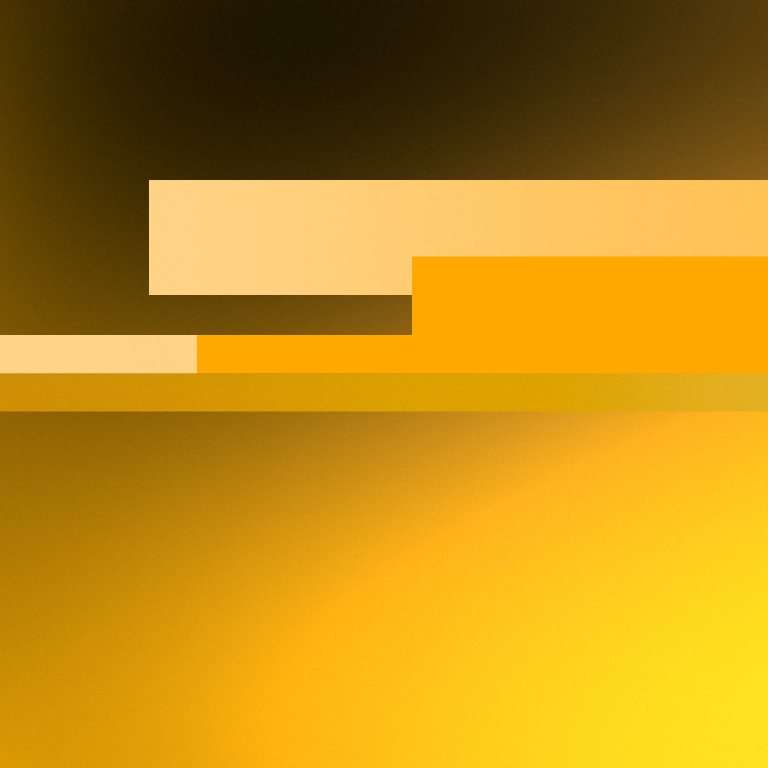
Give the GLSL for this background, as a WebGL 2 fragment shader.

```glsl
#version 300 es
precision highp float;
// Flat amber and cream bars over a warm glow running from dark brown to yellow.
// The glow is a smooth 4x4 cubic heat field passed through a colour ramp,
// the bars are antialiased boxes, and a fine hashed grain covers the soft areas.

uniform vec2 u_resolution;
out vec4 fragColor;

// Heat at a 4x4 lattice: one column per height, bottom to top; left to right inside.
const mat4 HEAT = mat4(
    0.86, 0.98, 1.29, 1.46,
    0.65, 0.78, 1.02, 1.25,
    0.43, 0.33, 0.48, 0.68,
    0.29, 0.13, 0.18, 0.34);

const vec3 CREAM_LEFT = vec3(1.0, 0.83, 0.53);
const vec3 CREAM_RIGHT = vec3(1.0, 0.76, 0.34);
const vec3 ORANGE = vec3(1.0, 0.66, 0.0);
const vec3 STRIP_LEFT = vec3(0.81, 0.56, 0.02);
const vec3 STRIP_MIDDLE = vec3(0.865, 0.635, 0.0);
const vec3 STRIP_RIGHT = vec3(0.89, 0.69, 0.13);

// Bar edges in canvas units.
const float STRIP_BOTTOM = 0.4642;
const float ROW_BOTTOM = 0.5137;
const float ROW_TOP = 0.5638;
const float ROW_SPLIT = 0.2565;
const float CREAM_BOTTOM = 0.6159;
const float CREAM_TOP = 0.7656;
const float CREAM_START = 0.194;
const float BLOCK_TOP = 0.666;
const float BLOCK_START = 0.5365;
const float OUTSIDE = 1.1;

const float GRAIN_CELLS = 512.0;
const float GRAIN_AMOUNT = 0.022;

float hash(vec2 p) {
    vec3 q = fract(vec3(p.xyx) * 0.1031);
    q += dot(q, q.yzx + 33.33);
    return fract((q.x + q.y) * q.z);
}

// Cubic weights that interpolate samples at 0, 1/3, 2/3 and 1.
vec4 cubicWeights(float t) {
    float a = 3.0 * t, b = a - 1.0, c = a - 2.0, d = a - 3.0;
    return vec4(-b * c * d / 6.0, a * c * d / 2.0, -a * b * d / 2.0, a * b * c / 6.0);
}

// Brown to orange up to heat 1, then orange to yellow.
vec3 glowColour(vec2 uv) {
    float heat = dot(cubicWeights(uv.x), HEAT * cubicWeights(uv.y));
    float red = min(heat, 1.0);
    float green = 0.70 * red + 0.40 * max(heat - 1.0, 0.0);
    float blue = mix(0.015, 0.12, smoothstep(0.0, 0.8, uv.x)) * smoothstep(0.0, 0.8, heat);
    return vec3(red, green, blue);
}

// Antialiased coverage of an axis-aligned box.
float boxMask(vec2 uv, vec2 low, vec2 high) {
    vec2 pixel = 1.0 / u_resolution;
    vec2 cover = clamp((uv - low) / pixel + 0.5, 0.0, 1.0)
               * clamp((high - uv) / pixel + 0.5, 0.0, 1.0);
    return cover.x * cover.y;
}

void main() {
    vec2 uv = gl_FragCoord.xy / u_resolution;
    vec3 colour = glowColour(uv);

    // Translucent ochre strip
    vec3 strip = mix(STRIP_LEFT, STRIP_MIDDLE, smoothstep(0.0, 0.65, uv.x));
    strip = mix(strip, STRIP_RIGHT, smoothstep(0.68, 1.0, uv.x));
    colour = mix(colour, strip,
        boxMask(uv, vec2(-OUTSIDE, STRIP_BOTTOM), vec2(OUTSIDE, ROW_BOTTOM)));

    // Grain over glow and strip
    float grain = hash(floor(uv * GRAIN_CELLS)) - 0.5;
    colour += grain * GRAIN_AMOUNT * vec3(1.0, 0.8, 0.4);

    // Cream bars
    vec3 cream = mix(CREAM_LEFT, CREAM_RIGHT, smoothstep(0.1, 1.05, uv.x));
    cream += grain * GRAIN_AMOUNT * 0.4;
    colour = mix(colour, cream,
        boxMask(uv, vec2(CREAM_START, CREAM_BOTTOM), vec2(OUTSIDE, CREAM_TOP)));
    colour = mix(colour, cream,
        boxMask(uv, vec2(-OUTSIDE, ROW_BOTTOM), vec2(ROW_SPLIT, ROW_TOP)));

    // Orange step: low row plus tall block
    float row = boxMask(uv, vec2(ROW_SPLIT, ROW_BOTTOM), vec2(OUTSIDE, ROW_TOP));
    float block = boxMask(uv, vec2(BLOCK_START, ROW_BOTTOM), vec2(OUTSIDE, BLOCK_TOP));
    colour = mix(colour, ORANGE, max(row, block));

    fragColor = vec4(clamp(colour, 0.0, 1.0), 1.0);
}
```
